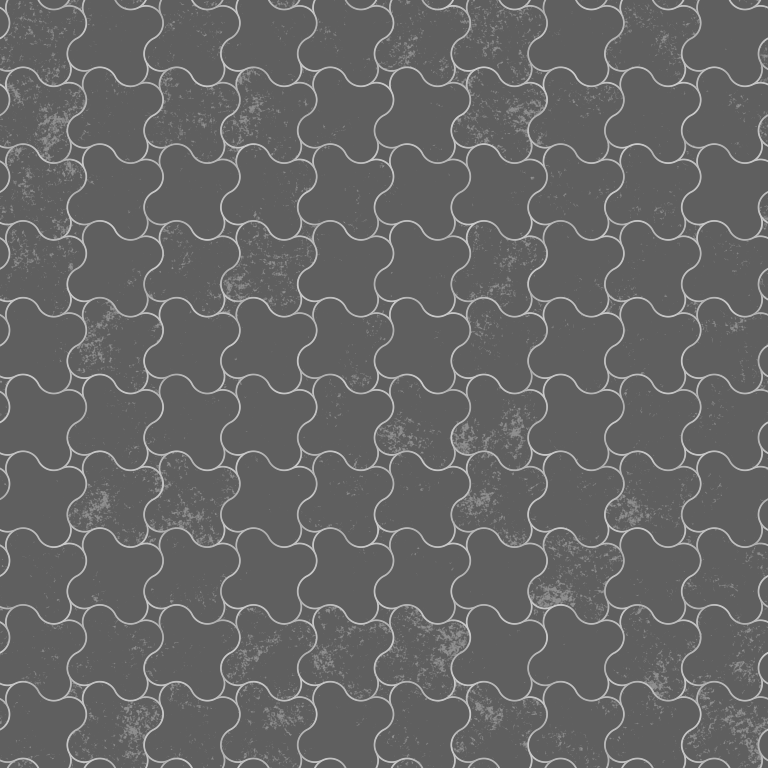
A WebGL 2 fragment shader for this pattern:

```glsl
#version 300 es
precision highp float;

uniform vec2 u_resolution;
out vec4 outColor;

const float REPEATS = 10.0;
const float LINE_HALF_WIDTH = 0.0115;
const float LOBE_RADIUS = 0.5;
const float TAU = 6.28319;
const vec3 SLATE = vec3(0.372);
const vec3 WORN = vec3(0.56);
const vec3 GROUT_DIM = vec3(0.68);
const vec3 GROUT_BRIGHT = vec3(0.80);

// Integer hash of a cell and a seed, 0 to 1
float hash(vec2 cell, float seed) {
    uvec2 c = uvec2(cell);
    uint n = c.x * 0x9E3779B9u ^ c.y * 0x85EBCA6Bu ^ uint(seed) * 0xC2B2AE35u;
    n = (n ^ (n >> 15)) * 0x2C1B3C6Du;
    n = (n ^ (n >> 12)) * 0x297A2D39u;
    n ^= n >> 15;
    return float(n & 0xFFFFu) / 65535.0;
}

mat2 rotation(float angle) {
    float c = cos(angle), s = sin(angle);
    return mat2(c, s, -s, c);
}

float cornerSlope(vec2 corner, vec2 offset, float period, float seed) {
    float angle = TAU * hash(mod(corner, period), seed);
    return dot(vec2(cos(angle), sin(angle)), offset);
}

// Gradient noise that wraps after a whole period
float gradientNoise(vec2 p, float period, float seed) {
    vec2 i = floor(p), f = fract(p);
    vec2 w = f * f * f * (f * (f * 6.0 - 15.0) + 10.0);
    vec2 e = vec2(1.0, 0.0);
    float low = mix(cornerSlope(i, f, period, seed),
                    cornerSlope(i + e.xy, f - e.xy, period, seed), w.x);
    float high = mix(cornerSlope(i + e.yx, f - e.yx, period, seed),
                     cornerSlope(i + e.xx, f - e.xx, period, seed), w.x);
    return mix(low, high, w.y);
}

// Four-lobed tile frame: lobe centres lie one unit along each axis
vec2 tileFrame(vec2 offset) {
    vec2 q = abs(mat2(2.0, -1.0, 1.0, 2.0) * offset);
    return q.x < q.y ? q.yx : q;
}

// Distance to the outer half circle of the nearest lobe
float lobeArcDistance(vec2 q, float radius) {
    vec2 e = q - vec2(1.0, 0.0);
    float d = e.x > 0.0 ? abs(length(e) - radius)
                        : length(e - vec2(0.0, radius));
    return d / sqrt(5.0);
}

bool insideTile(vec2 q, float radius) {
    return q.x < 1.0 ? length(q - 1.0) > radius
                     : length(q - vec2(1.0, 0.0)) < radius;
}

// Cloudy patches broken into fine specks and faint streaks
float wearAmount(vec2 local, float seed, float amount) {
    vec2 p = rotation(TAU * hash(vec2(3.0, 7.0), seed)) * local;
    float cloud = gradientNoise(p * 1.9, 256.0, seed)
                + 0.5 * gradientNoise(p * 4.3, 256.0, seed + 1.0);
    float streak = 0.45 * gradientNoise(p * vec2(6.0, 19.0), 256.0, seed + 2.0);
    float grain = 0.0;
    float frequency = 11.0;
    for (int i = 0; i < 3; i++) {
        grain += 0.75 * gradientNoise(p * frequency, 256.0, seed + 3.0 + float(i));
        frequency *= 1.9;
    }
    float bias = mix(-0.95, 0.0, amount);
    return smoothstep(0.0, 0.85, cloud + streak + grain + bias);
}

void main() {
    vec2 p = gl_FragCoord.xy / u_resolution * REPEATS;
    float pixel = REPEATS / min(u_resolution.x, u_resolution.y);

    // Small gaps at the grid corners are the default owner
    vec2 corner = floor(p + 0.5);
    vec2 owner = mod(corner, REPEATS) + 32.0;
    vec2 local = p - corner;

    // Nearest outline and owning tile
    float outline = 1.0;
    for (int y = -1; y <= 1; y++) {
        for (int x = -1; x <= 1; x++) {
            vec2 cell = floor(p) + vec2(x, y);
            vec2 offset = p - cell - 0.5;
            vec2 q = tileFrame(offset);
            outline = min(outline, lobeArcDistance(q, LOBE_RADIUS));
            if (insideTile(q, LOBE_RADIUS)) {
                owner = mod(cell, REPEATS);
                local = offset;
            }
        }
    }

    // Each owner has its own degree of wear
    float seed = 16.0 * (owner.x + 64.0 * owner.y);
    float amount = hash(owner, 5.0);
    vec3 color = mix(SLATE, WORN, wearAmount(local, seed, amount));

    // Light grout lines of slightly uneven brightness
    float tone = 0.5 + gradientNoise(p * 3.0, REPEATS * 3.0, 9.0);
    vec3 grout = mix(GROUT_DIM, GROUT_BRIGHT, clamp(tone, 0.0, 1.0));
    float blur = 0.6 * pixel;
    float line = 1.0 - smoothstep(LINE_HALF_WIDTH - blur, LINE_HALF_WIDTH + blur, outline);
    outColor = vec4(mix(color, grout, line), 1.0);
}
```
